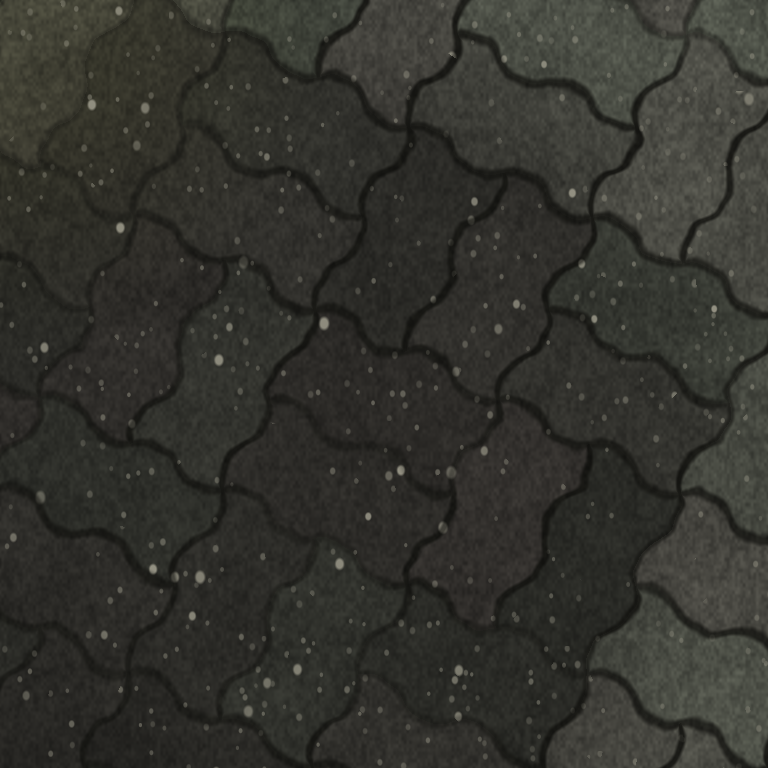
Give the GLSL for this texture, as a WebGL 1 fragment shader.

```glsl
precision highp float;
// Worn interlocking concrete pavers in a tilted basket weave: square blocks
// hold two stones each, alternating direction. Waves bend the grid into zigzag
// joints; value and cellular noise add grain, stains and pale stone chips.

uniform vec2 u_resolution;

const float TAU = 6.2831853;
const float TILT = 0.471;                 // downward slope of the rows, radians
const float BLOCK = 0.267;                // side of a two-stone block
const vec2 GRID_ORIGIN = vec2(2.054, 0.639);
const float WAVE_HEIGHT = 0.042;          // joint bend, in blocks

const vec3 DARK_STONE = vec3(0.180, 0.178, 0.162);
const vec3 DRY_STONE = vec3(0.293, 0.300, 0.268);
const vec3 JOINT = vec3(0.085, 0.085, 0.072);
const vec3 CHIP = vec3(0.60, 0.59, 0.53);

float hash(vec2 p) {
  vec3 q = fract(vec3(p.xyx) * 0.1031);
  q += dot(q, q.yzx + 33.33);
  return fract((q.x + q.y) * q.z);
}

float valueNoise(vec2 p) {
  vec2 i = floor(p), f = fract(p);
  f = f * f * (3.0 - 2.0 * f);
  float low = mix(hash(i), hash(i + vec2(1.0, 0.0)), f.x);
  float high = mix(hash(i + vec2(0.0, 1.0)), hash(i + 1.0), f.x);
  return mix(low, high, f.y);
}

// Distance to the nearest scattered point, and that point's random value.
vec2 cellular(vec2 p) {
  vec2 base = floor(p);
  vec2 nearest = vec2(9.0, 0.0);
  for (int y = -1; y <= 1; y++) {
    for (int x = -1; x <= 1; x++) {
      vec2 cell = base + vec2(float(x), float(y));
      vec2 site = cell + vec2(hash(cell + 17.0), hash(cell + 61.0));
      float d = length(p - site);
      if (d < nearest.x) nearest = vec2(d, hash(cell + 113.0));
    }
  }
  return nearest;
}

// Pale chips: share is the kept fraction, radius is in cells.
float chips(vec2 p, float scale, float share, float radius, float pixel) {
  vec2 c = cellular(p * scale * vec2(1.0, 0.78));
  float size = radius * (0.55 + 0.45 * fract(c.y * 97.0));
  float soft = max(size * 0.7, pixel * scale);
  float shape = 1.0 - smoothstep(size - soft * 0.5, size + soft * 0.5, c.x);
  return shape * step(1.0 - share, c.y) * (0.45 + 0.55 * fract(c.y * 331.0));
}

vec2 zigzag(vec2 t) {
  vec2 s = sin(2.0 * TAU * t);
  return s * (1.5 - 0.5 * s * s);
}

// Distances to joints across and along the rows (xy), stone centre (zw).
vec4 paver(vec2 q) {
  vec2 cell = floor(q), f = q - cell;
  bool upright = mod(cell.x + cell.y, 2.0) > 0.5;
  if (upright) f = f.yx;
  float row = floor(f.y * 2.0);
  float side = fract(f.y * 2.0);
  vec2 edge = vec2(min(f.x, 1.0 - f.x), 0.5 * min(side, 1.0 - side));
  vec2 centre = vec2(0.5, 0.25 + 0.5 * row);
  if (upright) { edge = edge.yx; centre = centre.yx; }
  return vec4(edge, cell + centre);
}

float jointMask(float d, float width, float pixel) {
  return 1.0 - smoothstep(width * 0.25, width + pixel, d);
}

void main() {
  vec2 p = gl_FragCoord.xy / u_resolution;
  p.y = 1.0 - p.y;
  float pixel = 1.0 / min(u_resolution.x, u_resolution.y);

  // Tilted block grid with bent, slightly ragged joints
  float c = cos(TILT), s = sin(TILT);
  vec2 grid = vec2(c * p.x + s * p.y, c * p.y - s * p.x) / BLOCK - GRID_ORIGIN;
  vec2 q = grid + WAVE_HEIGHT * zigzag(grid.yx) * vec2(-1.0, 1.0);
  vec2 ragged = vec2(valueNoise(p * 55.0), valueNoise(p * 55.0 + 40.0)) - 0.5;
  vec2 drift = vec2(valueNoise(p * 9.0 + 7.0), valueNoise(p * 9.0 + 23.0)) - 0.5;
  vec4 stone = paver(q + 0.022 * ragged + 0.04 * drift);
  vec2 g = (stone.zw + GRID_ORIGIN) * BLOCK;
  vec2 centre = vec2(c * g.x - s * g.y, s * g.x + c * g.y);

  // Dry light rim around a damp dark middle, stepping from stone to stone
  float reach = length(mix(p, centre, 0.65) - vec2(0.30, 0.62));
  vec3 color = mix(DARK_STONE, DRY_STONE, smoothstep(0.48, 0.74, reach));
  float id = hash(stone.zw * 4.0 + 50.0);
  color *= 0.91 + 0.18 * id;
  color += (fract(id * 57.0) - 0.5) * vec3(0.022, 0.0, 0.012);
  float corner = 1.0 - smoothstep(0.1, 0.5, length(p));
  color += corner * vec3(0.008, 0.010, -0.018);
  color *= 1.0 - 0.22 * smoothstep(0.35, 0.0, length(p - vec2(0.0, 1.0)));

  // Stains and fine grain
  float stain = valueNoise(p * 13.0) + 0.6 * valueNoise(p * 34.0) - 0.8;
  float grain = valueNoise(p * vec2(150.0, 105.0)) + valueNoise(p * vec2(290.0, 210.0)) - 1.0;
  color *= 1.0 + 0.13 * stain + 0.24 * grain;

  // Crisp joints across the rows, softer ones along them
  float wear = 0.55 + 0.45 * smoothstep(0.2, 0.6, valueNoise(p * 7.0 + 5.0));
  wear *= 1.0 - 0.65 * corner;
  float blur = pixel / BLOCK;
  float across = 0.95 * jointMask(stone.x, 0.025, blur);
  float along = 0.80 * jointMask(stone.y, 0.034, blur);
  float joint = max(across, along) * wear;
  color = mix(color, JOINT * (1.0 + 0.3 * grain), joint);

  // Scattered chips, thicker in patches
  float patchy = 0.4 + 1.2 * valueNoise(p * 6.0 + 31.0);
  float chip = 0.5 * chips(p, 64.0, 0.13 * patchy, 0.24, pixel);
  chip = max(chip, 0.95 * chips(p + 3.0, 27.0, 0.06 * patchy, 0.17, pixel));
  color = mix(color, CHIP, chip * (1.0 - 0.6 * joint));
  gl_FragColor = vec4(color, 1.0);
}
```
